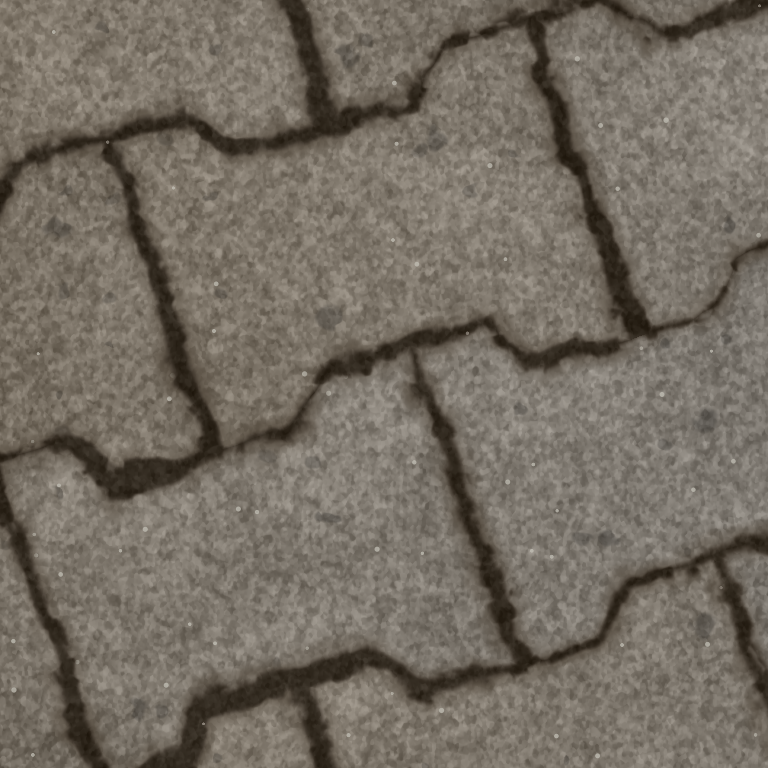
This texture is drawn by a Shadertoy shader. Its source:

```glsl
vec2 hash2(vec2 p) {
    vec3 q = fract(p.xyx * vec3(0.1031, 0.1030, 0.0973));
    q += dot(q, q.yzx + 33.33);
    return fract((q.xx + q.yz) * q.zy);
}

// Cellular noise with softly blended cell values, 0 to 1
float patches(vec2 p) {
    vec2 cell = floor(p), f = fract(p);
    float sum = 0.0, weight = 0.0;
    for (int j = -1; j <= 1; j++)
    for (int i = -1; i <= 1; i++) {
        vec2 g = vec2(i, j);
        vec2 r = g + hash2(cell + g + 200.0) - f;
        float w = exp(-7.0 * dot(r, r));
        sum += w * hash2(cell + g + 351.0).x;
        weight += w;
    }
    return sum / weight;
}

// Soft round marks, at most one in each cell
float scatter(vec2 p, float radius, float chance) {
    vec2 cell = floor(p) + 120.0;
    vec2 center = 0.3 + 0.4 * hash2(cell);
    vec2 pick = hash2(cell + 57.0);
    float r = radius * (0.55 + 0.45 * pick.y);
    float mark = 1.0 - smoothstep(0.6 * r, r, length(fract(p) - center));
    return mark * step(pick.x, chance);
}

const float BRICK = 0.568;   // brick length along a course
const float COURSE = 0.371;  // distance between courses
const float SHIFT = 0.307;   // sideways shift of each course

// Stepped edge of a course, measured downwards
float stepEdge(float u) {
    float x = fract(u / BRICK);
    return -0.065 * (smoothstep(0.39, 0.525, x) - smoothstep(0.885, 1.0, x));
}

void mainImage(out vec4 fragColor, in vec2 fragCoord) {
    vec2 uv = fragCoord / iResolution.y;
    float coarse = patches(uv * 7.0);
    float ragged = patches(uv * 24.0 + 9.0);
    float crumbs = patches(uv * 62.0);

    // Tilted course coordinates with slightly uneven edges
    vec2 q = uv - vec2(0.163, 0.375);
    q += 0.016 * (vec2(ragged, patches(uv * 21.0 + 40.0)) - 0.5);
    float u = dot(q, vec2(0.962, 0.273));
    float v = dot(q, vec2(0.273, -0.962));

    // Stepped joints above and below
    float band = floor(v / COURSE), row = band, seam = 1.0;
    for (int i = 0; i < 2; i++) {
        float k = band + float(i);
        float x = u - k * SHIFT;
        float offset = v - k * COURSE - stepEdge(x);
        float slope = (stepEdge(x + 0.004) - stepEdge(x - 0.004)) / 0.008;
        seam = min(seam, abs(offset) / sqrt(1.0 + slope * slope));
        if (offset > 0.0) row = k;
    }
    seam -= 0.0105 + 0.014 * (coarse - 0.5);

    // Slanted cross joints, widening downwards
    float drop = v - row * COURSE;
    float along = (u - row * SHIFT - 0.41 - 0.056 * drop) / BRICK;
    float column = floor(along + 0.5);
    float width = 0.007 + 0.006 * hash2(vec2(row, column) + 31.0).x + 0.012 * drop;
    float crossing = abs(along - column) * BRICK - width;
    float gap = min(seam, crossing) + 0.009 * (crumbs - 0.5);

    // Grainy stone with a tint for each brick
    vec2 tint = hash2(vec2(row, floor(along)) + 74.0) - 0.5;
    float grain = 0.13 * (patches(uv * 115.0) - 0.5)
                + 0.11 * (patches(uv * vec2(240.0, 190.0)) - 0.5)
                + 0.05 * (crumbs - 0.5) + 0.07 * (coarse - 0.5);
    float light = 0.02 - 0.09 * dot(uv - vec2(0.65, 0.55), uv - vec2(0.65, 0.55));
    vec3 color = vec3(0.505, 0.475, 0.432) + grain + light + 0.025 * tint.x;
    color += vec3(-0.01, 0.0, 0.014) * (tint.y + uv.x - 0.4);

    // Damp spots and pale flecks
    vec2 bent = uv + 0.016 * (vec2(crumbs, ragged) - 0.5);
    float spots = max(scatter(bent * 8.0, 0.17, 0.25),
                      0.8 * scatter(bent * 15.0 + 5.3, 0.18, 0.14));
    color *= 1.0 - 0.24 * spots;
    float flecks = scatter(uv * 34.0, 0.15, 0.07);
    color = mix(color, vec3(0.76, 0.75, 0.71), 0.75 * flecks);

    // Brown dirt along the edges
    float dirt = (1.0 - smoothstep(0.0, 0.024, gap)) * (0.2 + 0.5 * ragged);
    color = mix(color, vec3(0.31, 0.27, 0.22), dirt);

    // Earth in the joints
    vec3 earth = mix(vec3(0.27, 0.235, 0.195), vec3(0.185, 0.155, 0.115),
                     smoothstep(0.001, -0.007, gap));
    earth += 0.5 * grain + 0.3 * scatter(uv * 40.0 + 3.0, 0.14, 0.06);
    color = mix(earth, color, smoothstep(-0.003, 0.005, gap));

    fragColor = vec4(color, 1.0);
}
```
